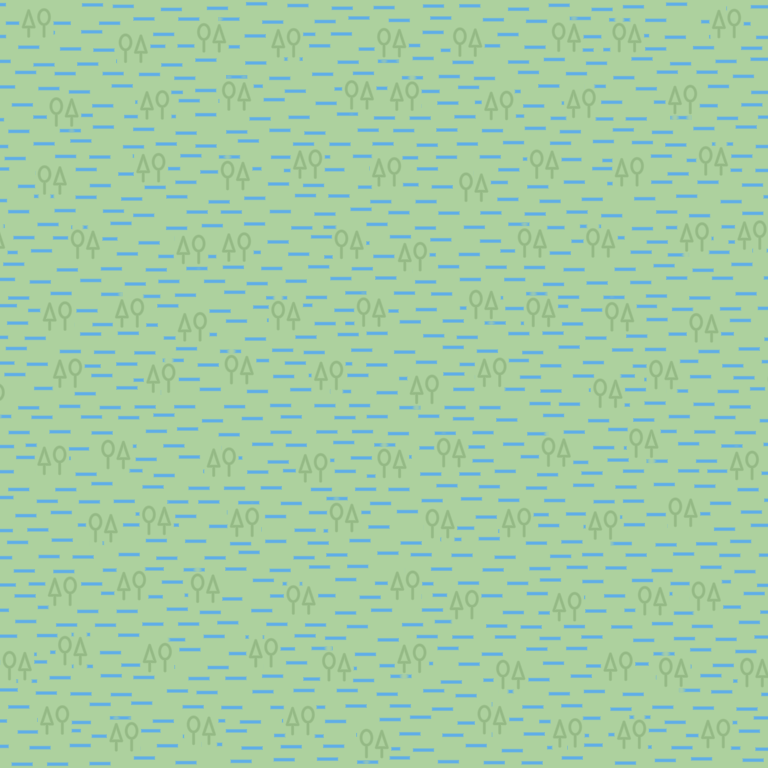
A Shadertoy shader for this pattern:

```glsl
// Wet woodland map fill: scattered outline tree pairs among short blue marsh dashes.

const vec3 MEADOW = vec3(0.68, 0.82, 0.62);
const vec3 WATER = vec3(0.37, 0.68, 0.91);
const vec3 BARK = vec3(0.58, 0.725, 0.52);

const vec2 TREE_GRID = vec2(9.0, 11.0);
const vec2 DASH_GRID = vec2(18.0, 56.0);
const vec2 DASH_HALF = vec2(0.0136, 0.0021);
const float STROKE_HALF = 0.0018;
const float TREE_OFFSET = 0.010;  // from pair centre to each trunk

vec2 hash2(vec2 p) {
    vec3 q = fract(p.xyx * vec3(0.1031, 0.1030, 0.0973));
    q += dot(q, q.yzx + 33.33);
    return fract((q.xx + q.yz) * q.zy);
}

float segmentDist(vec2 p, vec2 a, vec2 b) {
    vec2 ab = b - a;
    float t = clamp(dot(p - a, ab) / dot(ab, ab), 0.0, 1.0);
    return length(p - a - ab * t);
}

float boxDist(vec2 p, vec2 halfSize) {
    vec2 d = abs(p) - halfSize;
    return length(max(d, 0.0)) + min(max(d.x, d.y), 0.0);
}

float ellipseDist(vec2 p, vec2 r) {
    float k = length(p / r);
    return k * (k - 1.0) / max(length(p / (r * r)), 0.001);
}

float coverage(float dist, float soft) {
    return 1.0 - smoothstep(-soft, soft, dist);
}

// Staggered grid cell containing p
vec2 cellId(vec2 p, vec2 grid) {
    float row = floor(p.y * grid.y);
    return vec2(floor(p.x * grid.x + 0.5 * mod(row, 2.0)), row);
}

// Jittered centre of the feature owned by a cell
vec2 cellCentre(vec2 id, vec2 grid, vec2 jitter, float seed) {
    vec2 shift = (hash2(id + seed) - 0.5) * 2.0 * jitter;
    return (id + 0.5 - vec2(0.5 * mod(id.y, 2.0), 0.0) + shift) / grid;
}

vec2 treeCentre(vec2 id) {
    return cellCentre(id, TREE_GRID, vec2(0.27, 0.21), 17.0);
}

// Round crown on a trunk
float roundTree(vec2 p) {
    float crown = abs(ellipseDist(p - vec2(0.0, 0.0074), vec2(0.0070, 0.0097)));
    float trunk = segmentDist(p, vec2(0.0, -0.0023), vec2(0.0, -0.0175));
    return min(crown, trunk) - STROKE_HALF;
}

// Triangular crown on a trunk
float pineTree(vec2 p) {
    p.x = abs(p.x);
    vec2 corner = vec2(0.0071, -0.0055);
    float side = segmentDist(p, vec2(0.0, 0.0158), corner);
    float base = segmentDist(p, vec2(0.0, corner.y), corner);
    float trunk = segmentDist(p, vec2(0.0, corner.y), vec2(0.0, -0.0175));
    return min(min(side, base), trunk) - STROKE_HALF;
}

// Pine and round tree side by side, mirrored at random
float treePair(vec2 p) {
    vec2 id = cellId(p, TREE_GRID);
    vec2 q = p - treeCentre(id);
    q.x *= hash2(id + 71.0).x < 0.5 ? -1.0 : 1.0;
    vec2 offset = vec2(TREE_OFFSET, 0.0);
    return min(pineTree(q + offset), roundTree(q - offset));
}

// Clear zone around a pair, where no dash is drawn
float clearing(vec2 p) {
    vec2 q = p - treeCentre(cellId(p, TREE_GRID));
    q.x = abs(q.x) - TREE_OFFSET;
    return segmentDist(q, vec2(0.0, -0.012), vec2(0.0, 0.012)) - 0.0125;
}

// Dash trimmed by the clearing, measured along its own centre line
float marshDash(vec2 p) {
    vec2 centre = cellCentre(cellId(p, DASH_GRID), DASH_GRID, vec2(0.18, 0.24), 5.0);
    float dash = boxDist(p - centre, DASH_HALF);
    return max(dash, -clearing(vec2(p.x, centre.y)));
}

void mainImage(out vec4 fragColor, in vec2 fragCoord) {
    vec2 p = fragCoord / iResolution.y;
    float soft = 1.0 / iResolution.y;

    vec3 color = mix(MEADOW, WATER, coverage(marshDash(p), soft));
    color = mix(color, BARK, coverage(treePair(p), soft));
    fragColor = vec4(color, 1.0);
}
```
